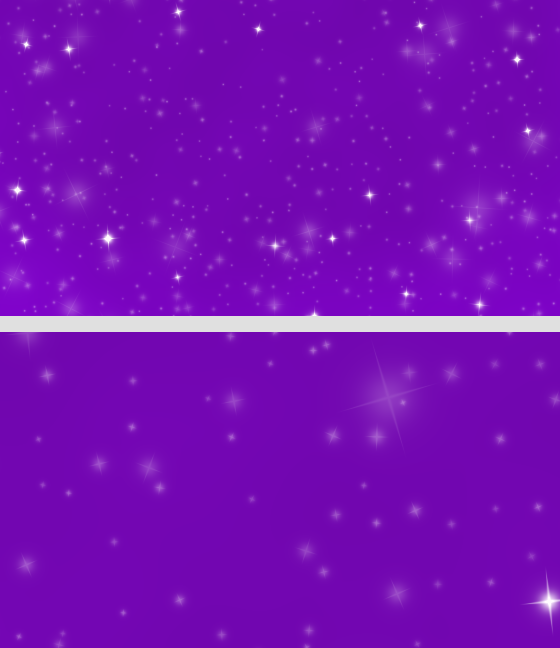
Top: the whole. Bottom: its middle third, enlarged.
A Shadertoy shader for this background:

```glsl
// Violet backdrop strewn with faint four-pointed sparkles and bright white glints.

// Lengths are in units of the canvas height
struct Layer {
    float cell;      // grid spacing
    float reach;     // ray length
    float core;      // glow radius
    float rayWidth;  // ray half width at its root
    float opacity;
    float midShare;  // filled cells in the calm middle
    float rimShare;  // filled cells towards the edges
    float tilt;      // range of rotation, radians
};

const Layer DUST    = Layer(0.040, 0.007, 0.0038, 0.0010, 0.24, 0.24, 0.30, 1.0);
const Layer SMALL   = Layer(0.075, 0.016, 0.0075, 0.0013, 0.23, 0.26, 0.33, 1.0);
const Layer MEDIUM  = Layer(0.150, 0.044, 0.0165, 0.0016, 0.24, 0.20, 0.76, 0.9);
const Layer LARGE   = Layer(0.250, 0.095, 0.0340, 0.0020, 0.20, 0.03, 0.55, 1.1);
const Layer GLINTS  = Layer(0.240, 0.042, 0.0105, 0.0019, 1.05, 0.48, 0.86, 0.6);

const vec3 VIOLET_DEEP   = vec3(0.445, 0.022, 0.692);
const vec3 VIOLET_BRIGHT = vec3(0.495, 0.010, 0.785);
const vec3 SPARKLE       = vec3(1.0, 0.98, 1.0);
const vec2 CALM_CENTRE   = vec2(0.0, 0.18);
const float HALO_SHARE   = 0.22;
const float MOTTLE       = 0.035;

vec3 hash3(vec2 p) {
    vec3 q = fract(p.xyx * vec3(0.1031, 0.1030, 0.0973));
    q += dot(q, q.yxz + 33.33);
    return fract((q.xxy + q.yzz) * q.zyx);
}

vec2 gradientAt(vec2 corner) {
    float angle = 6.2832 * hash3(corner + 71.0).x;
    return vec2(cos(angle), sin(angle));
}

float gradientNoise(vec2 p) {
    vec2 i = floor(p), f = fract(p);
    vec2 u = f * f * f * (f * (f * 6.0 - 15.0) + 10.0);
    vec2 e = vec2(1.0, 0.0);
    float low  = mix(dot(gradientAt(i), f), dot(gradientAt(i + e), f - e), u.x);
    float high = mix(dot(gradientAt(i + e.yx), f - e.yx),
                     dot(gradientAt(i + e.xx), f - e.xx), u.x);
    return mix(low, high, u.y);
}

// Tapered ray along x, kept at least about a pixel wide without gaining light
float ray(vec2 q, float reach, float width) {
    float fade = max(0.0, 1.0 - abs(q.x) / reach);
    float ideal = width * fade;
    float soft = max(ideal, 0.6 / iResolution.y);
    return sqrt(fade) * ideal / soft * exp(-q.y * q.y / (soft * soft));
}

float sparkle(vec2 q, Layer layer, float size) {
    float reach = layer.reach * size;
    float d = length(q) / (layer.core * size);
    float glow = exp(-d * d) + HALO_SHARE * exp(-0.25 * d * d);
    float rays = max(ray(q, reach * 0.85, layer.rayWidth),
                     ray(q.yx, reach, layer.rayWidth));
    return max(glow, 0.0) + 0.75 * rays * (1.0 - 0.6 * exp(-d * d));
}

// Opacity of one scattered layer: a jittered grid, sparser in the calm middle
float scatter(vec2 p, Layer layer, float seed) {
    vec2 home = floor(p / layer.cell);
    float clear = 1.0;
    for (int y = -1; y <= 1; y++) {
        for (int x = -1; x <= 1; x++) {
            vec2 id = home + vec2(x, y);
            vec3 place = hash3(id + seed * 37.0);
            vec3 look = hash3(id + seed * 53.0 + 211.0);
            vec2 centre = (id + 0.05 + 0.9 * place.xy) * layer.cell;
            float rim = smoothstep(0.2, 0.75, length(centre - CALM_CENTRE));
            if (place.z > mix(layer.midShare, layer.rimShare, rim)) continue;

            float angle = (look.x - 0.5) * layer.tilt;
            float c = cos(angle), s = sin(angle);
            vec2 q = mat2(c, s, -s, c) * (p - centre);
            float size = mix(0.7, 1.3, look.y * look.y);
            float strength = layer.opacity * mix(0.6, 1.1, look.z);
            clear *= 1.0 - clamp(strength * sparkle(q, layer, size), 0.0, 1.0);
        }
    }
    return 1.0 - clear;
}

void mainImage(out vec4 fragColor, in vec2 fragCoord) {
    vec2 p = (fragCoord - 0.5 * iResolution.xy) / iResolution.y;

    // Backdrop: lighter towards the lower corners, gently mottled
    float lift = smoothstep(0.6, 1.2, length(vec2(0.8 * p.x, p.y - 0.45)));
    float cloud = gradientNoise(p * 3.0) + 0.5 * gradientNoise(p * 7.0 + 9.0);
    vec3 color = mix(VIOLET_DEEP, VIOLET_BRIGHT, lift) * (1.0 + MOTTLE * cloud);

    // Sparkles, from the faintest to the brightest
    color = mix(color, SPARKLE, scatter(p, DUST, 1.0));
    color = mix(color, SPARKLE, scatter(p, SMALL, 2.0));
    color = mix(color, SPARKLE, scatter(p, LARGE, 3.0));
    color = mix(color, SPARKLE, scatter(p, MEDIUM, 4.0));
    color = mix(color, SPARKLE, scatter(p, GLINTS, 5.0));

    fragColor = vec4(color, 1.0);
}
```
